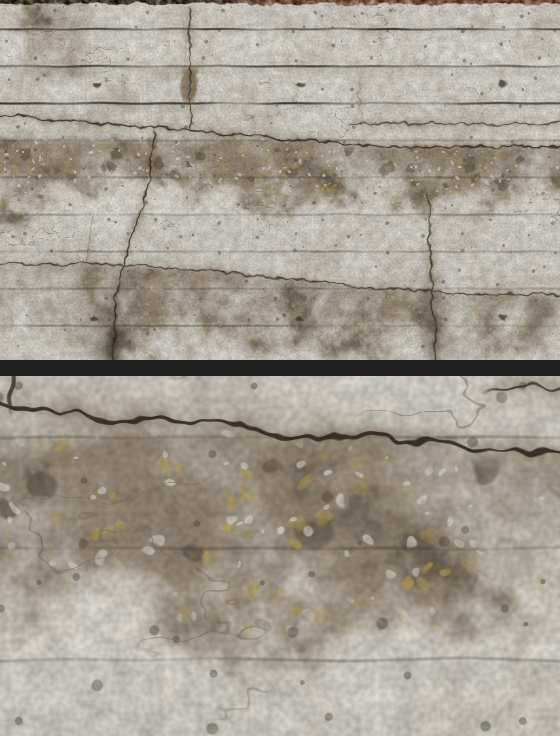
Top: the whole. Bottom: its middle third, enlarged.
Write a Shadertoy shader that draws this texture.

```glsl
// Weathered board-formed concrete wall with cracks, damp stains and lichen.
#define PLASTER vec3(0.805, 0.795, 0.772)
#define EARTH vec3(0.55, 0.505, 0.43)
#define SOOT vec3(0.25, 0.225, 0.18)
#define RUST vec3(0.44, 0.37, 0.27)
#define LICHEN vec3(0.66, 0.58, 0.30)
#define BOARD_PITCH 0.103
#define BOARD_TOP 0.919
#define HOLE_PITCH 0.565
#define CRACK_WIDTH 0.0023
#define GRAIN 0.16
#define GRIME 0.95

float hash(vec2 p) {
    return fract(sin(dot(p, vec2(127.1, 311.7))) * 43758.5);
}

vec2 gradient(vec2 cell) {
    float angle = 6.2832 * hash(cell);
    return vec2(cos(angle), sin(angle));
}

float noise(vec2 p) {
    vec2 i = floor(p), f = fract(p), e = vec2(1, 0);
    vec2 u = f * f * f * (f * (f * 6.0 - 15.0) + 10.0);
    float low = mix(dot(gradient(i), f), dot(gradient(i + e), f - e), u.x);
    float high = mix(dot(gradient(i + e.yx), f - e.yx), dot(gradient(i + 1.0), f - 1.0), u.x);
    return 1.4 * mix(low, high, u.y);
}

float fbm(vec2 p) {
    float sum = 0.0, amp = 0.5;
    for (int i = 0; i < 5; i++) {
        sum += amp * noise(p);
        p = mat2(1.6, 1.2, -1.2, 1.6) * p + 7.3;
        amp *= 0.55;
    }
    return sum;
}

// Soft window that is 1 between a and b
float span(float t, float a, float b, float soft) {
    return smoothstep(a - soft, a + soft, t) * (1.0 - smoothstep(b - soft, b + soft, t));
}

// Round spots scattered one per cell; density is the share of filled cells
float spots(vec2 p, float scale, float density) {
    p *= scale;
    float cover = 0.0;
    for (int y = -1; y <= 1; y++)
    for (int x = -1; x <= 1; x++) {
        vec2 cell = floor(p) + vec2(x, y);
        vec2 centre = cell + vec2(hash(cell + 3.1), hash(cell + 8.7));
        float radius = mix(0.15, 0.55, hash(cell + 5.9));
        float filled = step(hash(cell), density);
        cover = max(cover, filled * (1.0 - smoothstep(radius * 0.6, radius, length(p - centre))));
    }
    return cover;
}

// x: dark fissure, y: damp halo around it
vec2 crack(float offset, float along, float a, float b, float weight) {
    float d = abs(offset), px = 1.0 / iResolution.y;
    float w = CRACK_WIDTH * weight * (0.75 + 0.6 * noise(vec2(along * 25.0, a * 9.0)));
    float damp = exp(-d / 0.011) * (0.55 + 0.7 * noise(vec2(along * 9.0, b * 5.0)));
    float line = (1.0 - smoothstep(w - px, w + px, d)) * min(weight, 1.0);
    return vec2(line, damp * weight) * span(along, a, b, 0.012);
}

void mainImage(out vec4 fragColor, in vec2 fragCoord) {
    vec2 p = fragCoord / iResolution.y;
    float px = 1.0 / iResolution.y;
    float broad = fbm(p * 3.5), cloudy = fbm(p * 9.0 + 20.0), fine = fbm(p * 42.0 + 5.0);
    vec2 jag = 0.008 * vec2(noise(p * 17.0), noise(p * 17.0 + 40.0))
             + 0.005 * vec2(noise(p * 55.0 + 9.0), noise(p * 55.0 + 70.0));
    vec2 q = p + jag;

    // Crack paths
    float upper = max(0.682 - 0.085 * p.x, 0.592);
    float lower = 0.267 - 0.085 * smoothstep(0.2, 1.4, p.x);
    float leftX = 0.315 + 0.11 * smoothstep(0.1, 0.6, p.y);
    float rightX = 1.21 - 0.045 * p.y;
    vec2 cracks = crack(q.y - upper, p.x, -0.1, 2.0, 1.1);
    cracks = max(cracks, crack(q.y - 0.656, p.x, 0.97, 2.0, 0.85));
    cracks = max(cracks, crack(q.y - lower, p.x, -0.1, 2.0, 0.9));
    cracks = max(cracks, crack(q.x - 0.528, p.y, 0.635, 0.98, 0.85));
    cracks = max(cracks, crack(q.x - leftX, p.y, -0.1, 0.635, 1.0));
    cracks = max(cracks, crack(q.x - rightX, p.y, -0.1, 0.46, 0.9));
    cracks = max(cracks, crack(q.x - 1.0, p.y, 0.665, 0.78, 0.35));
    cracks = max(cracks, crack(q.x - 0.2 - 0.15 * p.y, p.y, 0.265, 0.4, 0.35));

    // Grime below the long cracks, moss in the top corner, damp on the uprights
    float band = smoothstep(0.4, 0.53, p.y + 0.16 * broad + 0.1 * cloudy)
               * (1.0 - smoothstep(-0.02, 0.015, q.y - min(upper, 0.615)));
    float foot = smoothstep(-0.05, 0.2, p.y + 0.2 * cloudy) * (1.0 - smoothstep(-0.02, 0.01, q.y - lower))
               * mix(0.4, 0.85, span(p.x + 0.2 * broad, 0.33, 1.42, 0.08));
    float moss = span(p.x + 0.1 * cloudy, 0.07, 0.24, 0.03) * span(p.y + 0.1 * broad, 0.83, 1.1, 0.04);
    float seep = exp(-abs(q.x - leftX) / 0.025) * (1.0 - smoothstep(0.1, 0.27, p.y))
               + 0.7 * exp(-abs(q.x - rightX) / 0.025) * (1.0 - smoothstep(0.1, 0.3, p.y));
    float drip = span(abs(q.x - 0.526), -1.0, 0.018, 0.005) * span(p.y, 0.72, 0.81, 0.015);
    float dirt = GRIME * max(band, foot) * (0.78 + 0.75 * cloudy + 0.5 * broad) + 0.5 * moss * (0.8 + cloudy);
    dirt += 0.15 + 0.55 * broad * smoothstep(-0.2, 0.4, cloudy) + 0.22 * cloudy;

    // Concrete body with wood grain and a tone per board
    float row = (p.y - BOARD_TOP) / BOARD_PITCH;
    float streak = noise(p * vec2(7.0, 95.0)) + 0.6 * noise(p * vec2(20.0, 210.0));
    vec3 color = mix(PLASTER, EARTH, clamp(dirt, 0.0, 1.0));
    color *= 1.0 + 0.035 * (hash(vec2(floor(row), 4.0)) - 0.5) + 0.02 * streak;
    color = mix(color, SOOT, 0.55 * smoothstep(0.1, 0.55, cloudy + 0.4 * fine) * max(band, max(foot, moss)));

    // Board joints: a dark lip and a pale edge above it
    float joint = floor(row + 0.5);
    float gap = (row - joint) * BOARD_PITCH + 0.0025 * noise(vec2(p.x * 9.0, joint));
    float strength = (joint > -2.5 ? 0.8 : 0.28) * (0.75 + 0.7 * noise(vec2(p.x * 6.0, joint * 3.7)));
    color = mix(color, SOOT, clamp(strength, 0.0, 1.0) * (1.0 - smoothstep(0.0005, 0.001 + 1.6 * px, abs(gap))));
    color += 0.05 * strength * span(gap, 0.003, 0.008, 0.002);
    color *= 1.0 - 0.16 * strength * exp(-abs(gap) / 0.008);

    // Lichen, pebbles and pits
    float growth = clamp(max(band, 0.5 * foot), 0.0, 1.0);
    color = mix(color, SOOT * 1.25, 0.55 * growth * spots(q, 26.0, 0.22));
    color = mix(color, LICHEN, 0.6 * growth * spots(q, 62.0, 0.2) * smoothstep(-0.3, 0.2, broad));
    color = mix(color, PLASTER, 0.6 * growth * spots(q + 4.0, 85.0, 0.13));
    color = mix(color, SOOT, 0.4 * spots(p + 9.0, 75.0, 0.035));

    // Hairlines, damp halos and open cracks
    float hair = 1.0 - smoothstep(0.0, 0.012, abs(fbm(p * vec2(3.0, 6.0) + 31.0)));
    color = mix(color, EARTH * 0.8, 0.5 * hair * smoothstep(0.1, 0.35, noise(p * 5.0 + 13.0)));
    color = mix(color, RUST, clamp(0.75 * cracks.y + 0.65 * drip, 0.0, 0.8));
    color = mix(color, SOOT, clamp(0.75 * seep * (0.8 + cloudy), 0.0, 0.85));
    color = mix(color, SOOT * 0.7, 0.9 * cracks.x);

    // Tie holes in two rows
    float holeX = mod(p.x - 0.267 + 0.5 * HOLE_PITCH, HOLE_PITCH) - 0.5 * HOLE_PITCH;
    float holeY = min(abs(q.y - 0.765), abs(q.y - 0.115));
    float hole = length(vec2(holeX + jag.x, holeY) / vec2(0.015, 0.011));
    color = mix(color, SOOT, 0.8 * (1.0 - smoothstep(0.4, 1.0, hole)));

    // Grit and the overgrown top rim
    color *= 1.0 + GRAIN * (fine + 0.5 * noise(p * 170.0));
    vec3 rim = mix(SOOT, vec3(0.45, 0.30, 0.24), smoothstep(0.5, 0.8, p.x)) + 0.5 * fine;
    color = mix(color, rim, smoothstep(0.986, 0.992, q.y));
    fragColor = vec4(clamp(color, 0.0, 1.0), 1.0);
}
```
